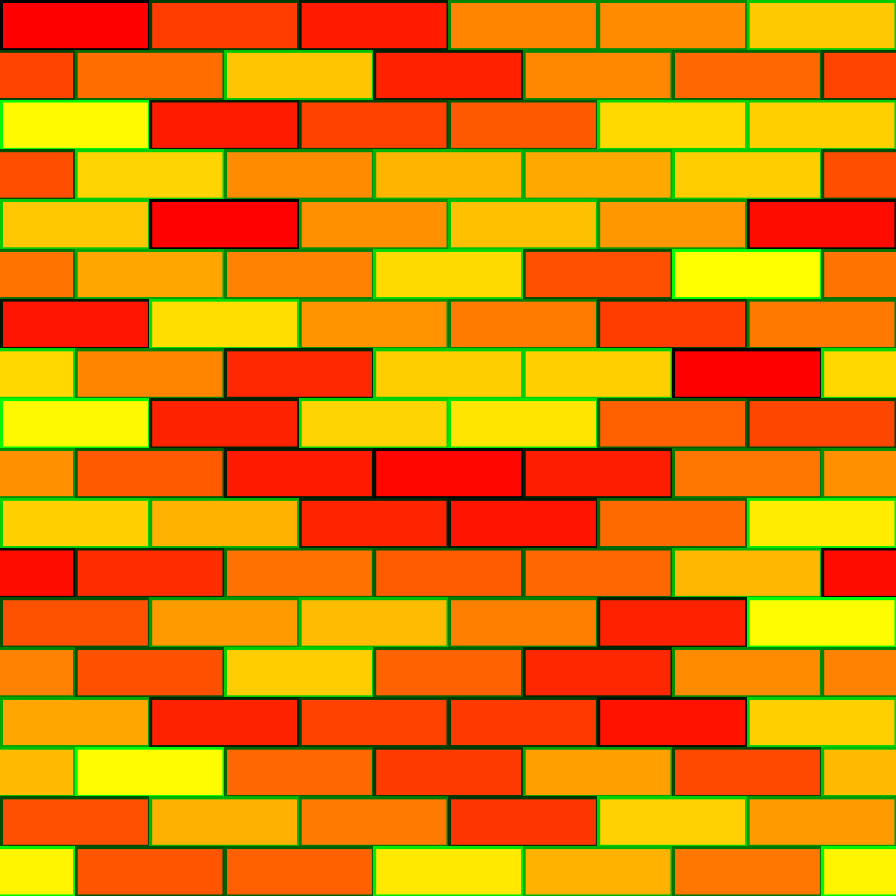
A WebGL 2 fragment shader for this pattern:

```glsl
#version 300 es
precision highp float;

uniform vec2 u_resolution;
out vec4 fragColor;

const vec2 GRID = vec2(6.0, 18.0);   // bricks across and down
const float ROW_SHIFT = 0.5;         // offset of every second row, in bricks
const float JOINT_NEAR = 0.0033;     // mortar on the left and top of a brick
const float JOINT_FAR = 0.0017;      // mortar on the right and bottom
const vec3 BRICK_LOW = vec3(1.0, 0.0, 0.0);
const vec3 BRICK_HIGH = vec3(1.0, 1.0, 0.0);
const vec3 MORTAR_LOW = vec3(0.0, 0.0, 0.0);
const vec3 MORTAR_HIGH = vec3(0.0, 1.0, 0.0);

float hash(vec2 p) {
    return fract(sin(dot(p, vec2(12.9898, 78.233))) * 43758.5453);
}

// 1 inside the brick, 0 in the joint around it
float brickMask(vec2 local, vec2 size, vec2 pixel) {
    vec2 halfPixel = 0.5 * pixel;
    vec2 nearEdge = smoothstep(JOINT_NEAR - halfPixel, JOINT_NEAR + halfPixel, local);
    vec2 farEdge = smoothstep(JOINT_FAR - halfPixel, JOINT_FAR + halfPixel, size - local);
    return nearEdge.x * nearEdge.y * farEdge.x * farEdge.y;
}

void main() {
    vec2 pixel = 1.0 / u_resolution;
    vec2 uv = gl_FragCoord.xy * pixel;

    // Running bond, with rows counted from the top
    vec2 wall = vec2(uv.x, 1.0 - uv.y) * GRID;
    wall.x += ROW_SHIFT * mod(floor(wall.y), 2.0);

    // Wrap the columns so that split bricks agree at both sides
    vec2 id = floor(wall);
    id.x = mod(id.x, GRID.x);
    vec2 local = fract(wall) / GRID;

    // One random value tints a brick and its own mortar
    float tint = hash(id);
    vec3 brick = mix(BRICK_LOW, BRICK_HIGH, tint);
    vec3 mortar = mix(MORTAR_LOW, MORTAR_HIGH, tint);

    fragColor = vec4(mix(mortar, brick, brickMask(local, 1.0 / GRID, pixel)), 1.0);
}
```
